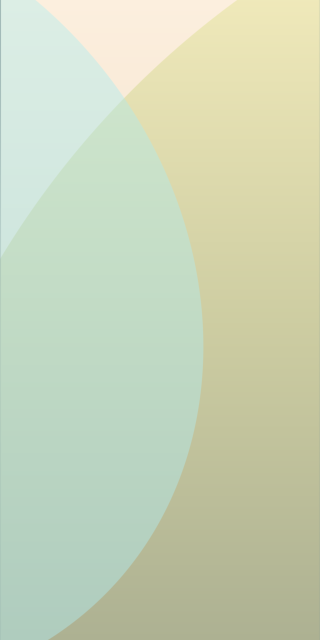
Write a Shadertoy shader that draws this background.

```glsl
const vec3 PEACH_TOP = vec3(0.988, 0.937, 0.871);
const vec3 PEACH_LOW = vec3(0.970, 0.910, 0.835);
const vec3 MIST_TOP = vec3(0.863, 0.933, 0.898);
const vec3 MIST_LOW = vec3(0.812, 0.902, 0.871);
const vec3 GOLD_TOP = vec3(0.938, 0.912, 0.728);
const vec3 GOLD_MID = vec3(0.805, 0.803, 0.634);
const vec3 GOLD_LOW = vec3(0.678, 0.694, 0.573);
const vec3 SAGE_TOP = vec3(0.825, 0.912, 0.808);
const vec3 SAGE_MID = vec3(0.757, 0.857, 0.772);
const vec3 SAGE_LOW = vec3(0.686, 0.800, 0.745);
const vec3 RIM_COLOR = vec3(0.48, 0.59, 0.60);

float circleDistance(vec2 p, vec2 center, float radius) {
    return length(p - center) - radius;
}

// First-order distance to a rotated ellipse
float ellipseDistance(vec2 p, vec2 center, vec2 radii, float angle) {
    float c = cos(angle), s = sin(angle);
    vec2 q = p - center;
    q = vec2(c * q.x + s * q.y, c * q.y - s * q.x);
    float k = length(q / radii);
    return k * (k - 1.0) / max(length(q / (radii * radii)), 1e-4);
}

float coverage(float dist, float blur) {
    return 1.0 - smoothstep(-blur, blur, dist);
}

// Three-stop gradient running from top (0) to bottom (1)
vec3 gradient(vec3 top, vec3 middle, vec3 low, float t) {
    vec3 upper = mix(top, middle, clamp(t * 2.0, 0.0, 1.0));
    return mix(upper, low, clamp(t * 2.0 - 1.0, 0.0, 1.0));
}

void mainImage(out vec4 fragColor, in vec2 fragCoord) {
    vec2 p = fragCoord / iResolution.x;
    float depth = 1.0 - fragCoord.y / iResolution.y;
    float blur = 0.75 / iResolution.x;

    // Two large overlapping discs
    float gold = coverage(circleDistance(p, vec2(2.383, -0.247), 2.783), blur);
    float mist = coverage(ellipseDistance(p, vec2(-0.592, 1.084),
                                          vec2(1.317, 1.150), radians(-48.0)), blur);

    // Vertical washes for each region
    vec3 peachWash = mix(PEACH_TOP, PEACH_LOW, clamp(depth * 4.0, 0.0, 1.0));
    vec3 mistWash = mix(MIST_TOP, MIST_LOW, clamp(depth * 2.5, 0.0, 1.0));
    vec3 goldWash = gradient(GOLD_TOP, GOLD_MID, GOLD_LOW, depth);
    vec3 sageWash = gradient(SAGE_TOP, SAGE_MID, SAGE_LOW, depth);

    vec3 outside = mix(peachWash, goldWash, gold);
    vec3 inside = mix(mistWash, sageWash, gold);
    vec3 color = mix(outside, inside, mist);

    // Hairline rims at the sides
    float leftRim = coverage(p.x - 0.003, blur) * mix(0.65, 0.15, smoothstep(0.0, 0.6, depth));
    float rightRim = coverage(1.0 - p.x - 0.003, blur) * 0.15;
    color = mix(color, RIM_COLOR, max(leftRim, rightRim));

    fragColor = vec4(color, 1.0);
}
```
